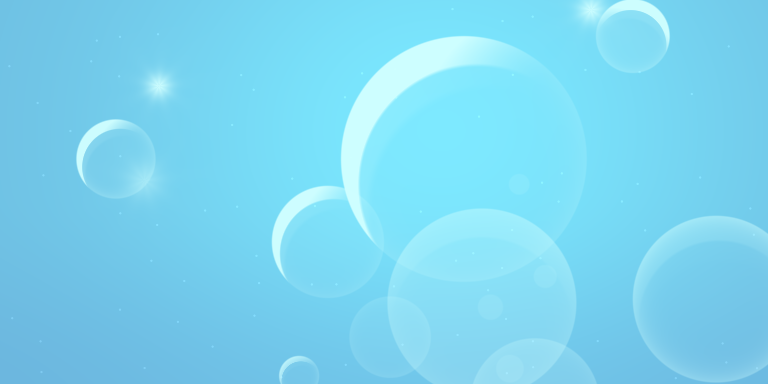
Write a Shadertoy shader that draws this background.

```glsl
// Translucent soap bubbles and soft sparkles drifting over a cyan glow.

const vec3 SHEEN = vec3(0.82, 1.0, 1.0);

float hash(vec2 p) {
    return fract(sin(dot(p, vec2(127.1, 311.7))) * 4375.85);
}

// Antialiased coverage of a disc
float disc(vec2 p, vec2 center, float radius) {
    float edge = 1.0 / iResolution.y;
    return 1.0 - smoothstep(-edge, edge, length(p - center) - radius);
}

// Bubble with a flat fill, a bright rim and a crescent facing the light
void bubble(inout vec3 color, vec2 p, vec2 center, float radius,
            float fill, float rim, float crescent, vec2 light) {
    vec2 q = (p - center) / radius;
    float d = length(q);
    float facing = smoothstep(-0.35, 1.0, dot(q, light));
    vec2 shift = vec2(-0.12 * light.x, -0.12 * light.y - 0.15);
    float outer = smoothstep(-0.015, 0.025, length(q - shift) - 0.96);
    float inner = smoothstep(-0.02, 0.06, length(q - 2.0 * shift) - 0.97);
    float alpha = fill + rim * pow(min(d, 1.0), 7.0);
    alpha += crescent * facing * (outer + 0.13 * inner);
    color = mix(color, SHEEN, disc(p, center, radius) * min(alpha, 0.95));
}

// Soft round light with a faint halo and fine rays
float sparkle(vec2 p, vec2 center, float size) {
    vec2 q = (p - center) / size;
    float d = length(q);
    float rays = 0.7 + 0.3 * sin(atan(q.y, q.x) * 9.0 + 0.6);
    return 0.75 * exp(-d * d) + 0.22 * rays * exp(-0.75 * d);
}

void mainImage(out vec4 fragColor, in vec2 fragCoord) {
    vec2 p = fragCoord / iResolution.y;
    p.x += 1.0 - 0.5 * iResolution.x / iResolution.y;

    // Water: bright center, bluer toward the floor and the sides
    vec2 g = (p - vec2(1.15, 0.66)) * vec2(0.95, 1.1);
    vec3 color = mix(vec3(0.43, 0.74, 0.88), vec3(0.48, 0.91, 1.0), exp(-1.6 * dot(g, g)));
    color -= vec3(0.01, 0.035, 0.015) * (1.0 - smoothstep(0.0, 0.5, p.y));

    // Sparse dust, one speck per chosen cell
    vec2 cell = floor(p * 14.0);
    vec2 offset = 0.2 + 0.6 * vec2(hash(cell), hash(cell + 17.0));
    float speck = length(fract(p * 14.0) - offset);
    color += 0.07 * step(0.78, hash(cell + 41.0)) * (1.0 - smoothstep(0.02, 0.06, speck));

    // Large bubble and its companions
    bubble(color, p, vec2(1.208, 0.586), 0.320, 0.03, 0.15, 1.15, vec2(-0.90, 0.43));
    bubble(color, p, vec2(0.854, 0.370), 0.146, 0.06, 0.12, 0.95, vec2(-0.90, 0.43));
    bubble(color, p, vec2(0.302, 0.586), 0.103, 0.06, 0.22, 0.95, vec2(-0.90, 0.43));
    bubble(color, p, vec2(1.648, 0.906), 0.096, 0.13, 0.20, 0.95, vec2(0.45, 0.89));
    bubble(color, p, vec2(1.865, 0.221), 0.217, 0.04, 0.30, 0.15, vec2(-0.30, 0.95));
    bubble(color, p, vec2(0.779, 0.021), 0.052, 0.05, 0.20, 0.50, vec2(-0.70, 0.71));

    // Pale overlapping discs
    bubble(color, p, vec2(1.016, 0.122), 0.106, 0.10, 0.08, 0.0, vec2(0.0, 1.0));
    bubble(color, p, vec2(1.255, 0.211), 0.246, 0.20, 0.10, 0.12, vec2(0.0, 1.0));
    bubble(color, p, vec2(1.393, -0.050), 0.169, 0.17, 0.10, 0.0, vec2(0.0, 1.0));

    // Small bokeh spots climbing through the discs
    for (int i = 0; i < 4; i++) {
        float k = float(i);
        vec2 spot = vec2(1.37 + 0.05 * sin(k * 4.4 - 1.0), 0.04 + 0.16 * k);
        spot.x -= i == 1 ? 0.08 : 0.0;
        spot.y -= i == 2 ? 0.08 : 0.0;
        color = mix(color, SHEEN, 0.12 * disc(p, spot, 0.036 - 0.003 * k));
    }

    // Sparkles
    float glow = sparkle(p, vec2(0.414, 0.776), 0.032);
    glow += sparkle(p, vec2(1.539, 0.974), 0.034);
    glow += 0.45 * sparkle(p, vec2(0.376, 0.530), 0.046);
    color = mix(color, SHEEN, min(glow, 0.9));

    fragColor = vec4(clamp(color, 0.0, 1.0), 1.0);
}
```
